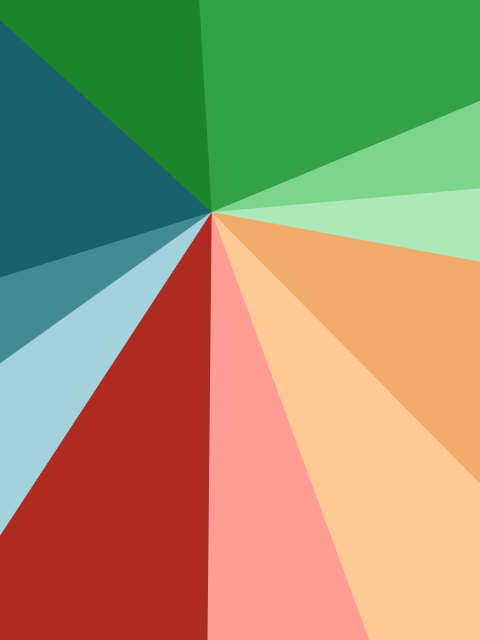
A Shadertoy shader for this background:

```glsl
#define HUB vec2(0.441, 0.6686)
#define FIRST_EDGE 5.06
#define CANVAS_ASPECT 0.75
#define EDGE_SOFTNESS 1.0

const int WEDGES = 11;

// Wedge boundaries in degrees, counterclockwise from the first edge
const float edgeAngle[12] = float[12](
    0.0, 17.46, 88.31, 132.72, 192.11, 210.49,
    231.76, 264.38, 285.15, 309.63, 344.47, 360.0);

// Wedge fills in the same order
const vec3 wedgeColor[11] = vec3[11](
    vec3(0.490, 0.831, 0.549),  // mint
    vec3(0.200, 0.631, 0.271),  // green
    vec3(0.110, 0.522, 0.173),  // deep green
    vec3(0.094, 0.376, 0.424),  // deep teal
    vec3(0.263, 0.545, 0.580),  // teal
    vec3(0.639, 0.820, 0.863),  // pale blue
    vec3(0.682, 0.169, 0.133),  // red
    vec3(1.000, 0.616, 0.580),  // pink
    vec3(1.000, 0.784, 0.584),  // peach
    vec3(0.949, 0.671, 0.420),  // orange
    vec3(0.678, 0.910, 0.725)); // pale mint

// Colour of the fan at an offset from its hub
vec3 wedgeFan(vec2 offset, float edgeWidth) {
    float radius = length(offset);
    float angle = radius > 0.0 ? atan(offset.y, offset.x) : 0.0;
    angle = mod(angle - radians(FIRST_EDGE), radians(360.0));

    // Cross each boundary in turn; the last one closes the circle
    vec3 color = wedgeColor[WEDGES - 1];
    for (int i = 0; i <= WEDGES; i++) {
        float arc = radius * (angle - radians(edgeAngle[i]));
        float coverage = clamp(0.5 + arc / edgeWidth, 0.0, 1.0);
        color = mix(color, wedgeColor[i % WEDGES], coverage);
    }
    return color;
}

void mainImage(out vec4 fragColor, in vec2 fragCoord) {
    vec2 uv = fragCoord / iResolution.xy;
    vec2 offset = (uv - HUB) * vec2(CANVAS_ASPECT, 1.0);
    fragColor = vec4(wedgeFan(offset, EDGE_SOFTNESS / iResolution.y), 1.0);
}
```
